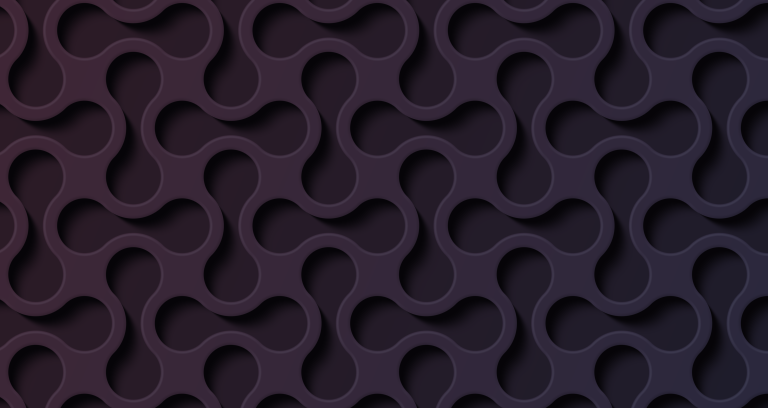
Write a WebGL 1 fragment shader that draws this pattern.

```glsl
precision highp float;

// Interlocking lattice plate with dumbbell cut-outs, alternately upright and lying down.
// Each square cell is built from circular arcs that meet tangentially on its diagonals;
// a short march towards the light casts soft shadows on the floor below the plate.

uniform vec2 u_resolution;

// Layout: canvas heights for the first two, cell widths for the rest
const float PITCH = 0.2394;
const vec2 ORIGIN = vec2(0.3268, 0.6862);    // centre of one upright cut-out
const float LOBE_RADIUS = 0.28;
const float NECK_RADIUS = 0.7071 - LOBE_RADIUS;

// Light and relief
const vec2 LIGHT_DIR = vec2(-0.7071, 0.7071);
const float SHADOW_LENGTH = 0.36;
const int SHADOW_STEPS = 24;
const float LIP_OFFSET = 0.018;
const float LIP_WIDTH = 0.016;
const float LIP_STRENGTH = 0.065;

// Colours
const vec3 PLATE_WARM = vec3(0.250, 0.150, 0.210);
const vec3 PLATE_COOL = vec3(0.165, 0.157, 0.240);
const vec3 LIP_TINT = vec3(0.85, 0.95, 1.0);
const vec3 SHADOW_COLOR = vec3(0.022, 0.016, 0.030);
const float FLOOR_DIM = 0.70;

// Signed distance to the cut-outs: positive on the plate, negative in the holes
float plateDistance(vec2 p) {
  vec2 cell = floor(p + 0.5);
  vec2 a = abs(p - cell);
  // Odd cells lie down; swap axes so that every cell is treated as upright
  if (mod(cell.x + cell.y, 2.0) > 0.5) a = a.yx;
  float toSide = length(a - vec2(0.5, 0.0));
  float toEnd = length(a - vec2(0.0, 0.5));
  if (a.x + a.y < 0.5) return min(NECK_RADIUS - toSide, toSide - LOBE_RADIUS);
  return min(toSide, toEnd) - LOBE_RADIUS;
}

// Direction pointing from the holes into the plate
vec2 plateNormal(vec2 p) {
  const vec2 e = vec2(0.006, 0.0);
  vec2 g = vec2(plateDistance(p + e.xy) - plateDistance(p - e.xy),
                plateDistance(p + e.yx) - plateDistance(p - e.yx));
  return g / max(length(g), 1e-4);
}

// Shadow from the plate, fading with distance from the casting edge
float castShadow(vec2 p) {
  float shade = 0.0;
  for (int i = 0; i < SHADOW_STEPS; i++) {
    float t = (float(i) + 0.5) / float(SHADOW_STEPS);
    float d = plateDistance(p + LIGHT_DIR * t * SHADOW_LENGTH);
    float blocked = smoothstep(0.0, 0.015 + 0.08 * t, d);
    shade = max(shade, blocked * (1.0 - t));
  }
  return smoothstep(0.0, 0.78, shade);
}

void main() {
  vec2 uv = gl_FragCoord.xy / u_resolution;
  vec2 p = (gl_FragCoord.xy / u_resolution.y - ORIGIN) / PITCH;
  float pixel = 1.0 / (u_resolution.y * PITCH);
  float d = plateDistance(p);

  // Warm to cool wash across the canvas
  float wash = clamp(0.82 * uv.x + 0.18 * (1.0 - uv.y), 0.0, 1.0);
  vec3 plate = mix(PLATE_WARM, PLATE_COOL, wash);
  vec3 ground = mix(plate * FLOOR_DIM, SHADOW_COLOR, castShadow(p));

  // Fine lit line along the lips that face the light
  float facing = dot(-plateNormal(p), LIGHT_DIR);
  float lip = 1.0 - smoothstep(0.0, LIP_WIDTH + 0.5 * pixel, abs(d - LIP_OFFSET));
  plate += LIP_TINT * LIP_STRENGTH * lip * smoothstep(-0.5, 0.8, facing);

  // Slight darkening where the lip turns away from the light
  float rim = 1.0 - smoothstep(0.0, 0.04, d);
  plate *= 1.0 - 0.18 * rim * smoothstep(0.0, 1.0, -facing);

  float cover = smoothstep(-0.7 * pixel, 0.7 * pixel, d);
  gl_FragColor = vec4(mix(ground, plate, cover), 1.0);
}
```
